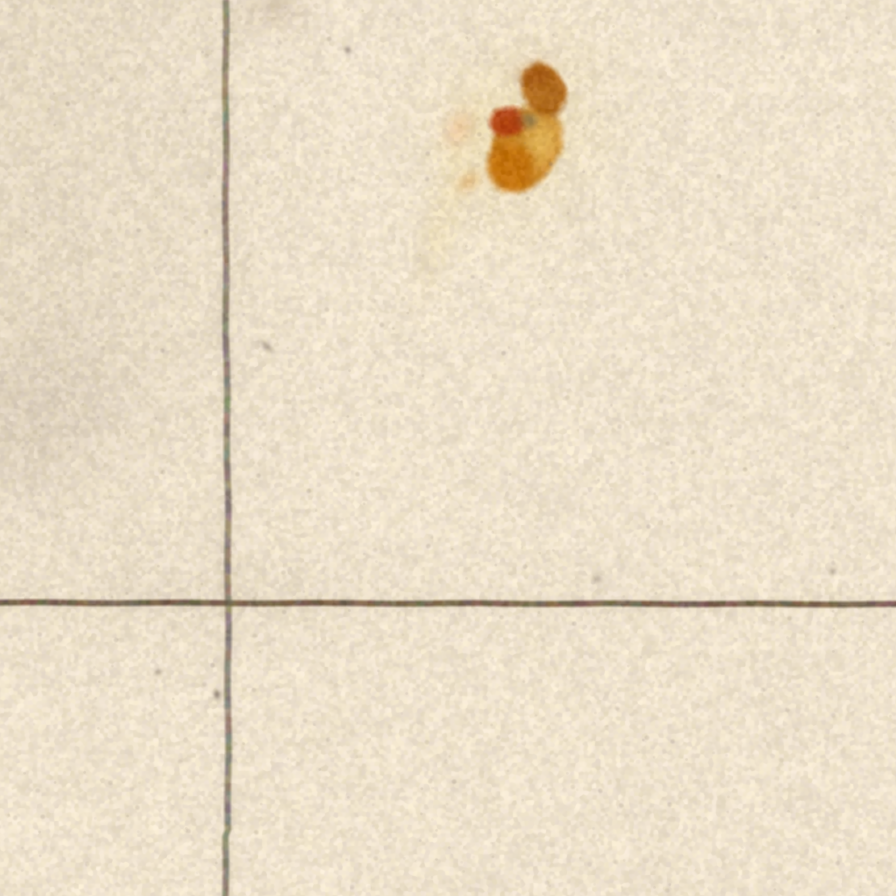
This texture is drawn by a three.js fragment shader. Its source:

```glsl
// Aged cream paper with two crossing ruled pencil lines and an amber stain.
// Smooth cellular noise makes the fibre grain, layered sines the broad mottling,
// and soft ellipses build the stain, its halo and the grey smudges.
varying vec2 vUv;

vec3 hash3(vec2 p) {
  vec3 q = fract(vec3(p.xyx) * vec3(0.1031, 0.1030, 0.0973));
  q += dot(q, q.yxz + 33.33);
  return fract((q.xxy + q.yzz) * q.zyx);
}

// Random tint of the nearest cells, blended softly, from -0.5 to 0.5
vec3 cellTint(vec2 p) {
  vec2 cell = floor(p);
  vec3 sum = vec3(0.0);
  float total = 0.0;
  for (int j = -1; j <= 1; j++) {
    for (int i = -1; i <= 1; i++) {
      vec2 id = cell + vec2(float(i), float(j));
      vec2 d = id + 0.15 + 0.7 * hash3(id).xy - p;
      float w = exp(-5.0 * dot(d, d));
      sum += w * hash3(id + 71.7);
      total += w;
    }
  }
  return sum / total - 0.5;
}

float mottle(vec2 p) {
  float sum = 0.0, amp = 0.5;
  for (int i = 0; i < 4; i++) {
    sum += amp * sin(p.x + 1.3 * sin(p.y)) * sin(p.y + 1.1 * sin(p.x * 0.8));
    p = mat2(1.5, 1.1, -1.1, 1.5) * p + 2.7;
    amp *= 0.6;
  }
  return sum;
}

// Distance ratio in a tilted ellipse: 1 on the rim
float ellipse(vec2 p, vec2 center, vec2 radius, float angle) {
  p -= center;
  float c = cos(angle), s = sin(angle);
  return length(vec2(c * p.x + s * p.y, c * p.y - s * p.x) / radius);
}

float glow(vec2 p, vec2 center, vec2 radius, float angle) {
  float d = ellipse(p, center, radius, angle);
  return exp(-d * d);
}

float blob(vec2 p, vec2 center, vec2 radius, float angle, float soft) {
  return 1.0 - smoothstep(1.0 - soft, 1.0 + soft, ellipse(p, center, radius, angle));
}

float stroke(float d, float halfWidth) {
  return 1.0 - smoothstep(halfWidth * 0.3, halfWidth * 1.7, abs(d));
}

// Sparse dark flecks, one possible per grid cell
float flecks(vec2 p) {
  vec2 id = floor(p);
  vec3 r = hash3(id + 13.0);
  float d = length(fract(p) - 0.2 - 0.6 * r.xy);
  return step(0.86, r.z) * (1.0 - smoothstep(0.03, 0.15, d)) * (0.3 + 0.7 * r.x);
}

void main() {
  vec2 p = vUv;
  vec3 fine = cellTint(p * 215.0);
  vec3 coarse = cellTint(p * 95.0 + 40.0);
  float cloud = mottle(p * 13.0);

  // Paper: warm base, dim upper left, faint smudges
  vec3 color = vec3(0.936, 0.888, 0.803) + 0.006 * cloud;
  float dim = (1.0 - smoothstep(0.0, 0.42, p.x)) * smoothstep(0.2, 0.75, p.y);
  color -= vec3(0.036, 0.037, 0.040) * dim;
  color -= vec3(0.050, 0.052, 0.045) * glow(p, vec2(0.03, 0.54), vec2(0.11, 0.09), 0.4);
  color -= vec3(0.060, 0.070, 0.075) * glow(p, vec2(0.306, 0.99), vec2(0.035, 0.025), 0.0);
  color -= 0.015 * glow(p, vec2(0.25, 0.34), vec2(0.25, 0.05), 0.0);

  // Halo and trailing drip around the stain
  float halo = glow(p, vec2(0.585, 0.85), vec2(0.080, 0.090), -0.4);
  halo += 0.55 * glow(p, vec2(0.49, 0.745), vec2(0.020, 0.075), -0.25);
  color -= vec3(0.012, 0.025, 0.095) * halo * (1.0 + 0.6 * cloud);
  color -= vec3(0.03, 0.11, 0.20) * glow(p, vec2(0.523, 0.797), vec2(0.014, 0.010), 0.6);
  color -= vec3(0.02, 0.09, 0.12) * glow(p, vec2(0.512, 0.856), vec2(0.014, 0.020), -0.5);

  // Amber stain: body, upper lobe, dark base, red spot, grey gap
  vec2 q = p + 0.0025 * vec2(mottle(p * 90.0), mottle(p * 90.0 + 5.0));
  vec3 amber = mix(vec3(0.75, 0.46, 0.08), vec3(0.86, 0.67, 0.30),
                   glow(q, vec2(0.604, 0.842), vec2(0.026, 0.034), -0.4));
  color = mix(color, amber, 0.95 * blob(q, vec2(0.587, 0.835), vec2(0.037, 0.050), -0.55, 0.17));
  color = mix(color, vec3(0.76, 0.44, 0.04), 0.9 * blob(q, vec2(0.570, 0.813), vec2(0.024, 0.026), 0.0, 0.35));
  color = mix(color, vec3(0.68, 0.40, 0.09), 0.95 * blob(q, vec2(0.607, 0.900), vec2(0.024, 0.031), 0.5, 0.2));
  color = mix(color, vec3(0.60, 0.29, 0.03), 0.6 * glow(q, vec2(0.598, 0.916), vec2(0.016, 0.013), 0.0));
  color = mix(color, vec3(0.68, 0.24, 0.05), 0.95 * blob(q, vec2(0.566, 0.864), vec2(0.019, 0.016), 0.2, 0.3));
  color = mix(color, vec3(0.55, 0.47, 0.30), 0.8 * glow(q, vec2(0.590, 0.866), vec2(0.009, 0.008), 0.0));

  // Ruled lines, slightly wavering, with a soft bleed
  float bend = 0.0025 * smoothstep(0.75, 0.35, p.y) - 0.003 * smoothstep(0.075, 0.065, p.y);
  float dx = p.x - 0.252 - bend - 0.0006 * sin(p.y * 47.0);
  float dy = p.y - 0.3265 + 0.0018 * (p.x - 0.5) - 0.0004 * sin(p.x * 39.0);
  color -= 0.05 * (exp(-abs(dx) * 160.0) + exp(-abs(dy) * 160.0));
  color = mix(color, vec3(0.53, 0.48, 0.42) + 0.15 * coarse, 0.85 * stroke(dx, 0.0035));
  color = mix(color, vec3(0.42, 0.34, 0.26) + 0.12 * coarse, 0.88 * stroke(dy, 0.0033));

  // Flecks: scattered ones, then a few larger marks
  float marks = 0.20 * flecks(p * 37.0) + 0.12 * flecks(p * 61.0 + 9.0);
  marks += 0.45 * glow(p, vec2(0.297, 0.614), vec2(0.008, 0.004), -0.8);
  marks += 0.65 * glow(p, vec2(0.242, 0.225), vec2(0.004, 0.005), 0.0);
  marks += 0.50 * glow(p, vec2(0.388, 0.944), vec2(0.004), 0.0);
  marks += 0.45 * glow(p, vec2(0.177, 0.250), vec2(0.004), 0.0);
  marks += 0.35 * (glow(p, vec2(0.667, 0.354), vec2(0.005), 0.0) + glow(p, vec2(0.930, 0.362), vec2(0.004), 0.0));
  color = mix(color, vec3(0.48, 0.42, 0.38), min(marks, 1.0));

  // Fibre grain: mostly brightness with a little hue shift
  color += 0.075 * fine.x + 0.035 * coarse.x + vec3(0.012, 0.018, 0.035) * fine.yyz;
  gl_FragColor = vec4(clamp(color, 0.0, 1.0), 1.0);
}
```
